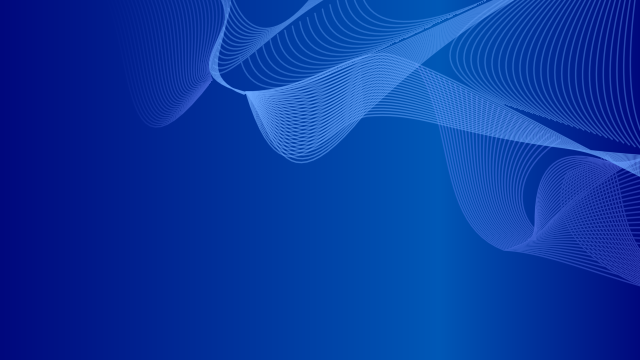
Give the GLSL for this background, as a Shadertoy shader.

```glsl
// Blue gradient backdrop with flowing ribbons of fine blended lines.

// Canvas space is 16 units wide and 9 units high at a 16:9 aspect.
const float CANVAS_HEIGHT = 9.0;
const float LINE_RADIUS = 0.010;
const int STRIPS = 24;

const vec3 NAVY = vec3(0.0, 0.03, 0.49);
const vec3 AZURE = vec3(0.0, 0.345, 0.715);
const vec3 SKY_LINE = vec3(0.42, 0.66, 1.0);
const vec3 VIOLET_LINE = vec3(0.40, 0.52, 0.98);

float cross2(vec2 a, vec2 b) { return a.x * b.y - a.y * b.x; }

// Point on a cubic Bezier whose control points are the matrix columns.
vec2 bezier(mat4x2 curve, float t) {
    float s = 1.0 - t;
    return curve * vec4(s * s * s, 3.0 * s * s * t, 3.0 * s * t * t, t * t * t);
}

float segmentDistance(vec2 p, vec2 a, vec2 b) {
    vec2 ab = b - a;
    float t = clamp(dot(p - a, ab) / max(dot(ab, ab), 1e-6), 0.0, 1.0);
    return length(p - a - ab * t);
}

float awayFromZero(float x) {
    return x < 0.0 ? min(x, -1e-6) : max(x, 1e-6);
}

// Coverage of the blend line nearest to blend position v within one strip.
float strokeAt(vec2 p, float v, vec2 a0, vec2 a1, vec2 b0, vec2 b1, float count, float px) {
    v = round(clamp(v, 0.0, 1.0) * count) / count;
    float d = segmentDistance(p, mix(a0, b0, v), mix(a1, b1, v));
    vec2 along = normalize(mix(a1 - a0, b1 - b0, v) + 1e-6);
    float spacing = abs(cross2(b0 - a0, along)) / count;
    float density = 1.0 + 0.6 * exp(-spacing / 0.025);
    return density * (1.0 - smoothstep(0.0, LINE_RADIUS + px, d));
}

// Lines blended from one curve to another; opacity runs along their length.
float ribbon(vec2 p, mat4x2 first, mat4x2 last, float count, vec2 opacity, float px) {
    float ink = 0.0;
    vec2 a0 = first[0], b0 = last[0];
    for (int i = 1; i <= STRIPS; i++) {
        float t = float(i) / float(STRIPS);
        vec2 a1 = bezier(first, t), b1 = bezier(last, t);
        // Solve for the blend positions whose line passes through p.
        vec2 a = p - a0, b = b0 - a0, c = a1 - a0, d = b1 - b0 - c;
        float k0 = cross2(a, c);
        float k1 = cross2(a, d) - cross2(b, c);
        float k2 = awayFromZero(-cross2(b, d));
        float root = sqrt(max(k1 * k1 - 4.0 * k0 * k2, 0.0));
        float q = awayFromZero(-0.5 * (k1 + (k1 < 0.0 ? -root : root)));
        float stroke = max(strokeAt(p, q / k2, a0, a1, b0, b1, count, px),
                           strokeAt(p, k0 / q, a0, a1, b0, b1, count, px));
        ink = max(ink, stroke * mix(opacity.x, opacity.y, t));
        a0 = a1;
        b0 = b1;
    }
    return min(ink, 1.0);
}

vec3 backdrop(float x) {
    float glow = x < 0.685 ? x / 0.685 : (1.0 - x) / 0.315;
    return mix(NAVY, AZURE, clamp(glow, 0.0, 1.0));
}

void mainImage(out vec4 fragColor, in vec2 fragCoord) {
    float px = CANVAS_HEIGHT / iResolution.y;
    vec2 p = fragCoord * px;
    vec3 color = backdrop(fragCoord.x / iResolution.x);

    // Faded veil on the left
    float veil = ribbon(p, mat4x2(5.6, 9.2, 6.0, 8.3, 5.0, 7.6, 5.3, 7.0),
        mat4x2(2.6, 9.2, 3.4, 7.5, 3.0, 4.0, 5.3, 7.0), 30.0, vec2(0.2, 0.38), px);
    veil *= smoothstep(2.4, 5.2, p.x);

    // Narrow twist leading into the pinch
    float twist = ribbon(p, mat4x2(6.3, 6.65, 4.2, 7.1, 5.9, 8.0, 5.75, 9.2),
        mat4x2(6.1, 6.65, 4.6, 7.2, 6.2, 8.3, 5.4, 9.2), 12.0, vec2(0.6, 0.3), px);

    // Open arcs along the top
    float arcs = ribbon(p, mat4x2(5.8, 9.1, 6.2, 8.0, 7.0, 8.0, 7.9, 9.2),
        mat4x2(5.3, 7.2, 5.7, 6.9, 6.9, 8.4, 8.4, 9.2), 12.0, vec2(0.4), px);
    arcs = max(arcs, ribbon(p, mat4x2(6.0, 7.6, 6.2, 6.4, 7.6, 6.7, 8.9, 7.55),
        mat4x2(9.0, 9.3, 9.2, 8.2, 10.5, 8.2, 12.6, 9.2), 16.0, vec2(0.38), px));

    // Hanging fold and its band rising to the top edge
    float rising = ribbon(p, mat4x2(6.15, 6.7, 7.4, 6.7, 8.4, 7.4, 9.0, 7.55),
        mat4x2(6.15, 6.7, 6.85, 5.9, 6.95, 3.5, 9.1, 6.15), 24.0, vec2(0.55), px);
    rising = max(rising, ribbon(p, mat4x2(9.0, 7.55, 9.9, 7.8, 11.2, 8.5, 12.6, 9.1),
        mat4x2(9.1, 6.15, 9.9, 6.85, 11.0, 8.0, 13.0, 9.1), 24.0, vec2(0.5, 0.4), px));

    // Crossing layer that sweeps down to the right edge
    float sweep = ribbon(p, mat4x2(6.15, 6.7, 7.4, 6.6, 8.6, 7.65, 9.6, 7.65),
        mat4x2(6.15, 6.7, 7.1, 3.6, 8.0, 5.9, 9.17, 6.1), 20.0, vec2(0.5), px);
    sweep = max(sweep, ribbon(p, mat4x2(9.6, 7.65, 10.4, 7.6, 13.4, 5.9, 16.2, 4.5),
        mat4x2(9.17, 6.1, 10.8, 6.25, 11.4, 5.45, 16.2, 5.1), 20.0, vec2(0.5), px));

    // Tall curtain in the upper right
    float curtain = ribbon(p, mat4x2(12.9, 9.2, 10.6, 7.9, 10.9, 7.2, 12.6, 6.4),
        mat4x2(15.9, 9.2, 15.6, 7.0, 15.8, 5.9, 16.3, 5.2), 26.0, vec2(0.38), px);

    // Lower right drape, its tail and the looped mesh
    float drape = ribbon(p, mat4x2(10.4, 7.4, 11.4, 5.8, 10.9, 3.4, 12.6, 2.75),
        mat4x2(14.0, 5.5, 12.6, 4.6, 13.0, 3.4, 13.6, 3.1), 26.0, vec2(0.45, 0.35), px);
    float tail = ribbon(p, mat4x2(12.6, 2.75, 13.6, 2.7, 14.8, 2.2, 16.2, 1.8),
        mat4x2(13.4, 3.0, 14.1, 4.0, 15.0, 4.6, 16.2, 5.1), 24.0, vec2(0.35), px);
    float loops = ribbon(p, mat4x2(13.2, 3.0, 14.1, 3.6, 15.0, 4.7, 16.2, 5.1),
        mat4x2(13.4, 3.0, 13.2, 5.6, 14.6, 5.2, 15.6, 4.8), 16.0, vec2(0.4), px);
    loops = max(loops, ribbon(p, mat4x2(15.2, 5.1, 15.6, 4.6, 15.4, 3.2, 16.3, 2.4),
        mat4x2(14.2, 4.7, 13.6, 3.6, 14.6, 2.4, 16.2, 1.8), 18.0, vec2(0.35), px));

    // Layer the lines over the backdrop
    color = mix(color, VIOLET_LINE, veil);
    color = mix(color, SKY_LINE, max(arcs, curtain));
    color = mix(color, VIOLET_LINE, max(drape, max(tail, loops)));
    color = mix(color, SKY_LINE, rising);
    color = mix(color, SKY_LINE, max(twist, sweep));
    fragColor = vec4(color, 1.0);
}
```
